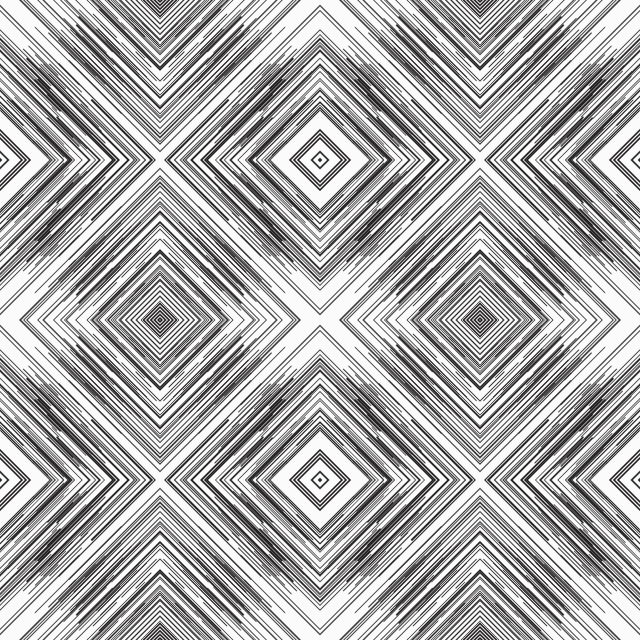
This pattern is drawn by a three.js fragment shader. Its source:

```glsl
// Black pen strokes forming nested diamonds, two repeats across and down.
// Each cell is folded into a mirrored quarter; there, diagonal strokes of random
// spacing, weight and length start at either corner and overlap halfway.
#define REPEATS 2.0
#define STROKES 32
#define HALF_WIDTH 0.0007
#define SOFT 0.0012
#define CORE 0.11
#define OUTER 0.48
#define GROUPING 0.018
#define DRIFT 0.016
#define SHORT_SHARE 0.3
#define PAPER vec3(0.985)
#define INK vec3(0.12, 0.11, 0.11)

varying vec2 vUv;

float hash(vec2 p) {
  return fract(sin(dot(p, vec2(127.1, 311.7))) * 43758.5453);
}

// Coverage of a line; offset is measured along a cell axis
float line(float offset, float halfWidth) {
  float d = abs(offset) * 0.7071 / REPEATS;
  return 1.0 - smoothstep(halfWidth - SOFT, halfWidth + SOFT, d);
}

// Evenly spaced rings between two radii
float rings(float r, float pitch, float weight, float inner, float outer) {
  float offset = (fract(r / pitch) - 0.5) * pitch;
  return line(offset, HALF_WIDTH * weight) * step(inner, r) * step(r, outer);
}

// Ink of the strokes that start at one corner
float strokes(float r, float along, float side, float family) {
  float ink = 0.0;
  float phase = mix(0.25, 0.08, side);
  float inner = mix(CORE + 0.03, CORE, side);
  for (int i = 0; i < STROKES; i++) {
    vec2 id = vec2(float(i) + 1.0, 7.0 * side + 13.0 * family + 3.0);
    float u = (float(i) + 0.8 * hash(id)) / float(STROKES);
    u += DRIFT * sin(6.28318 * (2.0 * u + phase))
       + GROUPING * sin(6.28318 * (5.0 * u + phase));
    float radius = mix(inner, OUTER, u);

    // Some strokes miss the corner; all stop somewhere past the middle
    float isShort = step(hash(id + 20.3), SHORT_SHARE);
    float start = isShort * mix(0.2, 0.38, hash(id + 41.7)) - 0.02;
    float end = mix(0.4, 0.76, hash(id + 63.1));
    float span = smoothstep(start, start + 0.008, along)
               * (1.0 - smoothstep(end - 0.008, end, along));

    // A few strokes are bold, and all grow heavier outwards
    float chance = hash(id + 85.9);
    float weight = mix(0.65, 1.1, chance) + 0.8 * step(0.85, chance);
    weight *= mix(0.8, 1.2, u);
    ink = max(ink, span * line(r - radius, HALF_WIDTH * weight));
  }
  return ink;
}

void main() {
  // Mirrored quarter cell, with diamond centres at two opposite corners
  vec2 q = abs(fract(vUv * REPEATS + 0.5) - 0.5);
  float across = q.x - q.y;
  float along = q.x + q.y;
  float side = step(0.0, across);
  float r = 0.5 - abs(across);

  // Loose strokes from both ends of the diagonal
  float bare = (1.0 - strokes(r, along, side, 0.0))
             * (1.0 - strokes(r, 1.0 - along, side, 1.0));

  // Cores: one closely ringed and dark, one open with a small dot
  float darkCore = max(rings(r, 0.0115, 1.8, 0.0, 0.0575),
                       rings(r, 0.0165, 1.3, 0.0575, CORE + 0.02));
  float openCore = max(line(r, 0.0025), line(r - 0.026, HALF_WIDTH * 1.8));
  openCore = max(openCore, rings(r, 0.0125, 1.8, 0.0625, 0.1));
  bare *= 1.0 - mix(openCore, darkCore, side);

  gl_FragColor = vec4(mix(INK, PAPER, bare), 1.0);
}
```
